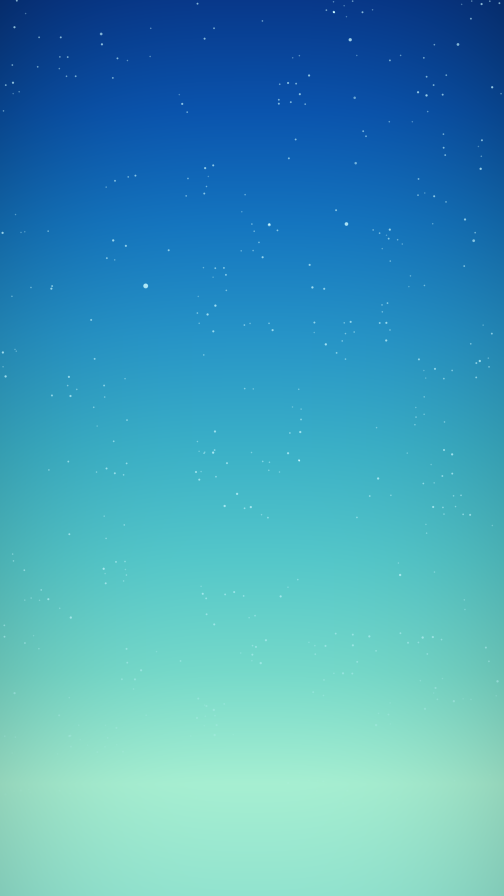
This background is drawn by a Shadertoy shader. Its source:

```glsl
// Twilight sky: deep blue fading to pale mint, sprinkled with small clustered stars.

vec2 hash2(vec2 p) {
    vec3 q = fract(p.xyx * vec3(0.1031, 0.1030, 0.0973));
    q += dot(q, q.yzx + 33.33);
    return fract((q.xx + q.yz) * q.zy);
}

// Gradient noise, roughly -1 to 1
float cornerSlope(vec2 cell, vec2 offset, vec2 f) {
    return dot(hash2(cell + offset) * 2.0 - 1.0, f - offset);
}

float gradientNoise(vec2 p) {
    vec2 cell = floor(p), f = fract(p);
    vec2 u = f * f * f * (f * (f * 6.0 - 15.0) + 10.0);
    vec2 e = vec2(0.0, 1.0);
    float low = mix(cornerSlope(cell, e.xx, f), cornerSlope(cell, e.yx, f), u.x);
    float high = mix(cornerSlope(cell, e.xy, f), cornerSlope(cell, e.yy, f), u.x);
    return 1.4 * mix(low, high, u.y);
}

// Vertical colour ramp, evenly spaced from horizon to zenith
vec3 skyColor(float height) {
    const int LAST = 8;
    vec3 stops[9] = vec3[9](
        vec3(0.57, 0.89, 0.81), vec3(0.65, 0.935, 0.82), vec3(0.46, 0.85, 0.79),
        vec3(0.33, 0.78, 0.79), vec3(0.23, 0.69, 0.78), vec3(0.15, 0.58, 0.78),
        vec3(0.08, 0.46, 0.75), vec3(0.04, 0.33, 0.68), vec3(0.03, 0.22, 0.54));
    float s = clamp(height, 0.0, 1.0) * float(LAST);
    int i = min(int(s), LAST - 1);
    return mix(stops[i], stops[i + 1], s - float(i));
}

// Darkening toward the sides, strongest in the upper corners
float vignette(vec2 uv) {
    float side = pow(abs(uv.x * 2.0 - 1.0), 2.8);
    return 1.0 - side * mix(0.11, 0.22, smoothstep(0.6, 1.0, uv.y));
}

float softDisc(float dist, float radius, float blur) {
    return 1.0 - smoothstep(radius - blur, radius + blur, dist);
}

// One jittered star per chosen grid cell; clustering gathers them into groups
float starLayer(vec2 p, float cells, float chance, float clustering,
                vec2 radiusRange, float blur, float seed) {
    vec2 cell = floor(p * cells);
    vec2 pick = hash2(cell + seed);
    vec2 center = (cell + 0.25 + 0.5 * hash2(cell + seed + 71.0)) / cells;
    float group = gradientNoise((cell + 0.5) / cells * 11.0 + seed);
    float density = chance * mix(1.0, smoothstep(0.05, 0.5, group), clustering);
    float radius = mix(radiusRange.x, radiusRange.y, pick.y * pick.y);
    float brightness = mix(0.45, 1.0, pick.y);
    return step(pick.x, density) * brightness
         * softDisc(length(p - center), radius, blur);
}

void mainImage(out vec4 fragColor, in vec2 fragCoord) {
    vec2 uv = fragCoord / iResolution.xy;
    vec2 p = fragCoord / iResolution.x;
    float blur = 0.7 / iResolution.x;

    vec3 color = skyColor(uv.y) * vignette(uv);

    // Fine dust, fading out near the horizon
    float dust = 0.0;
    for (int i = 0; i < 2; i++) {
        float layer = float(i);
        dust += starLayer(p, 46.0 + 9.0 * layer, 0.33, 1.0,
                          vec2(0.0013, 0.0022), blur, 17.0 + 40.0 * layer);
    }
    dust *= 0.75 * smoothstep(0.06, 0.4, uv.y);

    // Sparse larger stars in the upper sky
    float bright = starLayer(p, 8.0, 0.32, 0.0, vec2(0.0023, 0.0048), blur, 5.0);
    bright *= smoothstep(0.62, 0.7, uv.y);

    vec3 starColor = vec3(0.78, 0.97, 1.0);
    color = mix(color, starColor, clamp(dust + bright, 0.0, 1.0));
    fragColor = vec4(color, 1.0);
}
```
